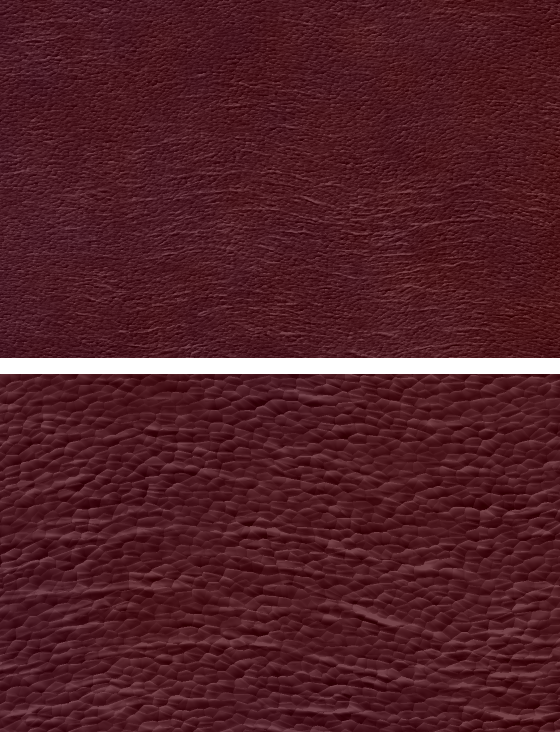
Top: the whole. Bottom: its middle third, enlarged.
This texture is drawn by a WebGL 2 fragment shader. Its source:

```glsl
#version 300 es
precision highp float;
// Burgundy leather: fine pebbled grain crossed by pale, mostly level creases.

#define PEBBLES vec2(84.0, 138.0)
#define FINE_CREASES vec2(19.0, 52.0)
#define LONG_CREASES vec2(6.5, 20.0)
#define PEBBLE_RELIEF 2.3
#define STROKE_RELIEF 1.1
#define FINE_RELIEF 1.7
#define LONG_RELIEF 1.9
#define SPECKLE 1.0
#define DARK_WINE vec3(0.240, 0.040, 0.070)
#define PALE_ROSE vec3(0.420, 0.220, 0.250)

uniform vec2 u_resolution;
out vec4 fragColor;

vec2 hash2(vec2 p) {
    vec3 q = fract(vec3(p.xyx) * vec3(0.1031, 0.1030, 0.0973));
    q += dot(q, q.yzx + 33.33);
    return fract((q.xx + q.yz) * q.zy);
}

float noise(vec2 p) {
    vec2 i = floor(p), f = fract(p);
    f = f * f * (3.0 - 2.0 * f);
    float low = mix(hash2(i).x, hash2(i + vec2(1, 0)).x, f.x);
    float high = mix(hash2(i + vec2(0, 1)).x, hash2(i + vec2(1, 1)).x, f.x);
    return mix(low, high, f.y);
}

// xy: offset to the nearest centre, z: distance to the border,
// w: vertical part of the border normal, positive when the border is above
vec4 cells(vec2 p) {
    vec2 i = floor(p), f = fract(p);
    vec2 first = vec2(8.0), second = vec2(8.0);
    for (int y = -1; y <= 1; y++) {
        for (int x = -1; x <= 1; x++) {
            vec2 g = vec2(x, y);
            vec2 r = g + hash2(i + g) - f;
            if (dot(r, r) < dot(first, first)) {
                second = first;
                first = r;
            } else if (dot(r, r) < dot(second, second)) {
                second = r;
            }
        }
    }
    vec2 normal = normalize(second - first + 1e-5);
    float border = dot(0.5 * (first + second), normal);
    return vec4(first, border, normal.y);
}

// Lit ridge along level cell borders, with a shadow on its lower side
float crease(vec4 c, float width) {
    float d = c.z / width;
    float ridge = exp(-d * d);
    float shadow = exp(-(d - 1.6) * (d - 1.6)) * smoothstep(0.0, 0.5, c.w);
    return c.w * c.w * (ridge - 0.55 * shadow);
}

// Relief brightness, roughly centred on zero with unit spread
float leather(vec2 p, vec2 uv) {
    // Slow bends steer the creases, small ones make them wavy
    vec2 bend = vec2(noise(p * 3.0 + 7.0), noise(p * vec2(3.0, 2.2))) - 0.5;
    vec2 ripple = vec2(noise(p * 30.0), noise(p * vec2(34.0, 40.0) + 19.0)) - 0.5;
    vec2 q = p + bend * vec2(0.03, 0.07);
    vec2 wavy = q + ripple * vec2(0.012, 0.008);

    // Creases gather in patches and below the middle
    vec2 away = (uv - vec2(0.57, 0.36)) / vec2(0.28, 0.26);
    float worn = exp(-dot(away, away));
    float patches = smoothstep(0.25, 0.75, noise(p * vec2(4.0, 7.0) + 41.0));
    float strength = 0.3 + 0.45 * patches + 0.6 * worn;
    float broken = smoothstep(0.2, 0.7, noise(p * vec2(24.0, 55.0) + 71.0));

    // Pebbles lit from above and slightly from the left
    vec4 pebble = cells((q + 0.3 * ripple * vec2(0.012, 0.008)) * PEBBLES);
    float dome = dot(-pebble.xy, vec2(-0.35, 0.94));
    float depth = 0.6 + 0.8 * noise(p * vec2(30.0, 44.0) + 3.0);
    float relief = depth * PEBBLE_RELIEF * dome;
    relief += depth * STROKE_RELIEF * (crease(pebble, 0.2) - 0.1);

    // Two sizes of crease, the small ones breaking into short strokes
    vec4 fine = cells(wavy * FINE_CREASES + 5.0);
    vec4 coarse = cells(wavy * LONG_CREASES + 11.0);
    relief += FINE_RELIEF * strength * (0.3 + broken) * crease(fine, 0.14);
    relief += LONG_RELIEF * strength * (0.5 + 0.7 * broken) * crease(coarse, 0.06);
    relief += SPECKLE * (noise(p * vec2(140.0, 190.0)) - 0.5);

    // Broad light and dark areas
    relief += 0.5 * (noise(p * 2.6 + 23.0) - 0.5) + 0.4 * (noise(p * 11.0) - 0.5);
    relief -= 0.4 * smoothstep(0.5, 1.1, uv.x) * uv.y;
    return relief - 0.08;
}

void main() {
    // Four samples per pixel keep the grain smooth
    float relief = 0.0;
    for (int k = 0; k < 4; k++) {
        vec2 shift = (vec2(k & 1, k >> 1) - 0.5) * 0.5;
        vec2 spot = gl_FragCoord.xy + shift;
        relief += 0.25 * leather(spot / u_resolution.y, spot / u_resolution);
    }

    // Many deep tones, few bright ones
    relief = clamp(relief, -2.4, 2.6);
    float tone = 0.28 + 0.31 * relief + 0.025 * relief * relief;
    vec3 colour = mix(DARK_WINE, PALE_ROSE, tone);

    // Cooler purple at the left, warmer red at the right, mottled between
    vec2 uv = gl_FragCoord.xy / u_resolution;
    vec2 p = gl_FragCoord.xy / u_resolution.y;
    float cool = 0.5 - uv.x + 0.8 * (noise(p * 9.0 + 61.0) - 0.5);
    colour += cool * vec3(-0.012, 0.004, 0.026);
    fragColor = vec4(clamp(colour, 0.0, 1.0), 1.0);
}
```
